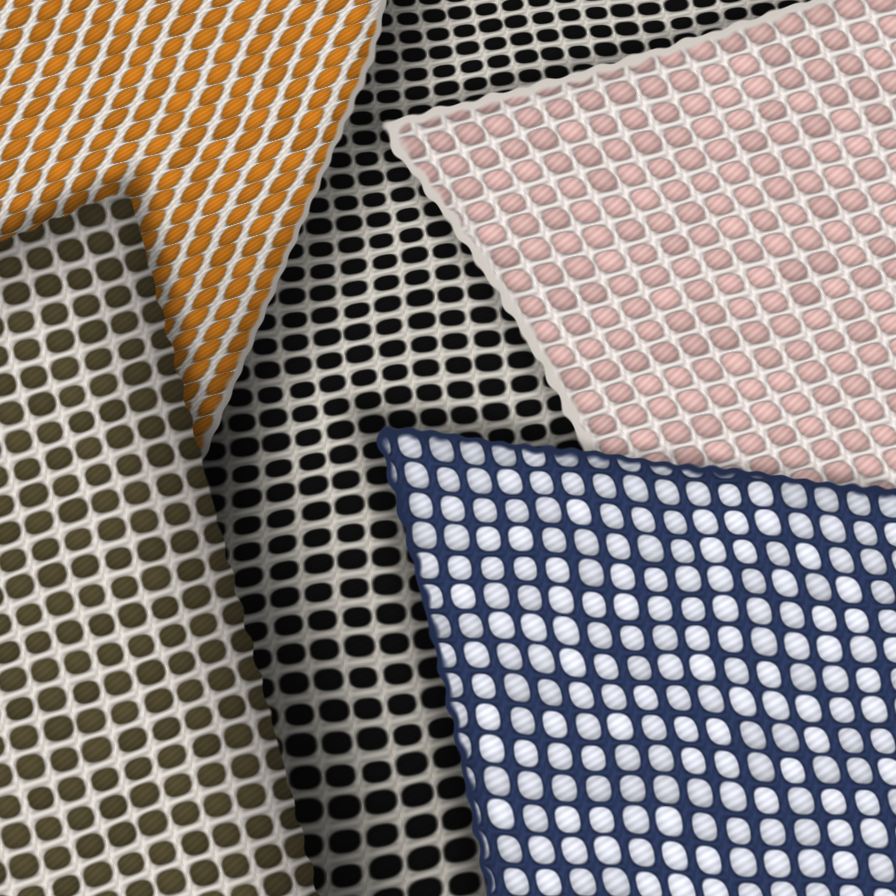
Reproduce this texture procedurally as a WebGL 1 fragment shader.

```glsl
precision highp float;
// Four woven cushions overlapping on a dark dotted rug.
// Each cloth is a sheared lattice of rounded yarn knots over twisted cords;
// cushion outlines are smooth intersections of two gently curved edges.
uniform vec2 u_resolution;

const vec3 CREAM = vec3(0.91, 0.88, 0.85);
const vec3 RUG_CORD = vec3(0.84, 0.82, 0.78);
const vec3 RUG_KNOT = vec3(0.06, 0.06, 0.06);
const vec3 MUSTARD = vec3(0.74, 0.45, 0.13);
const vec3 OLIVE = vec3(0.31, 0.28, 0.19);
const vec3 PINK = vec3(0.85, 0.70, 0.68);
const vec3 PINK_CORD = vec3(0.97, 0.93, 0.91);
const vec3 NAVY = vec3(0.19, 0.24, 0.38);
const vec3 PALE_KNOT = vec3(0.87, 0.88, 0.92);
const float KNOT_SQUARENESS = 2.6;
const float STRAND_CONTRAST = 0.055;
const float CORNER_ROUNDING = 0.022;
const float TAU = 6.28318;

float hash(vec2 p) {
  p = fract(p * vec2(0.1031, 0.1137));
  p += dot(p, p.yx + 33.33);
  return fract((p.x + p.y) * p.x * 17.0);
}

float smoothMin(float a, float b, float k) {
  float h = max(k - abs(a - b), 0.0) / k;
  return min(a, b) - h * h * k * 0.25;
}

// Knots at origin + i * across + j * down, growing toward the viewer.
vec3 cloth(vec2 p, vec2 origin, vec2 across, vec2 down, float perspective,
           vec2 radius, vec3 knotColor, vec3 cordColor) {
  vec2 q = p - origin;
  q /= 1.0 - perspective * q.y;
  q += 0.0022 * vec2(sin(q.y * 31.0 + q.x * 9.0), sin(q.x * 27.0 - q.y * 13.0));
  float area = across.x * down.y - across.y * down.x;
  vec2 cell = vec2(q.x * down.y - q.y * down.x, across.x * q.y - across.y * q.x) / area;
  vec2 id = floor(cell + 0.5);
  vec2 f = cell - id;
  float rnd = hash(id + 57.0);
  float rnd2 = hash(id.yx + 91.0);

  // Knot: a domed, squarish ellipse with slanted strands.
  vec2 e = (f + 0.06 * (vec2(rnd, rnd2) - 0.5)) / (radius * (0.94 + 0.12 * rnd2));
  vec2 powered = pow(abs(e) + 0.0001, vec2(KNOT_SQUARENESS));
  float r = pow(powered.x + powered.y, 1.0 / KNOT_SQUARENESS);
  float soft = 0.07 + 1.5 / (u_resolution.y * length(down));
  float knotMask = 1.0 - smoothstep(1.0 - soft, 1.0 + soft, r);
  float strands = sin((e.x * 0.8 + e.y * 1.5) * 7.0 + rnd * TAU);
  float knotLight = 1.04 - 0.2 * r * r - 0.09 * e.y + 0.12 * (rnd - 0.5);
  vec3 knot = knotColor * (knotLight + STRAND_CONTRAST * strands);

  // Cords run between columns; paired stitches cross between rows.
  float cord = smoothstep(0.3, 0.47, abs(f.x));
  float twist = sin(cell.y * TAU * 2.0 + f.x * 11.0);
  float stitch = cos(f.y * TAU * 4.0 + f.x * 2.0);
  float groundLight = 0.9 + mix(0.09 * stitch, 0.06 + 0.07 * twist, cord);
  groundLight *= mix(0.72, 1.0, smoothstep(0.95, 1.3, r));
  return mix(cordColor * groundLight, knot, knotMask);
}

// Darken whatever lies just outside an outline.
vec3 castShadow(vec3 color, float inside, float reach, float strength) {
  return color * (1.0 - strength * (1.0 - smoothstep(0.0, reach, -inside)));
}

vec3 layer(vec3 below, vec3 fabric, float inside, float rim) {
  float blur = 0.0008 + 0.7 / u_resolution.y;
  fabric *= mix(rim, 1.0, smoothstep(0.0, 0.035, inside));
  return mix(below, fabric, smoothstep(-blur, blur, inside));
}

void main() {
  vec2 p = gl_FragCoord.xy / u_resolution;
  float fuzz = 0.0013 * (sin(p.y * 190.0 + p.x * 60.0) + sin(p.x * 230.0 - p.y * 90.0));

  // Signed outlines, positive inside.
  float mustardIn = smoothMin((0.234 + 0.43 * (p.y - 0.505) - p.x) * 0.92,
                              0.431 - p.x, CORNER_ROUNDING) + fuzz;
  float oliveIn = smoothMin((0.730 + 0.42 * p.x - p.y) * 0.92,
                            (0.356 - 0.269 * p.y - p.x) * 0.965, CORNER_ROUNDING) + fuzz;
  float s = p.x - 0.449;
  float t = 0.83 - p.y;
  float pinkIn = smoothMin(0.870 + 0.23 * s + 0.13 * s * s - p.y,
                           (p.x - 0.441 - 0.8 * t + 0.5 * t * t) * 0.8, 0.035) + fuzz;
  t = 0.48 - p.y;
  float navyIn = smoothMin(0.521 - 0.125 * (p.x - 0.456) - p.y,
                           p.x - 0.430 - 0.29 * t + 0.11 * t * t, CORNER_ROUNDING) + fuzz;

  // Rug, receding toward the top.
  vec3 color = cloth(p, vec2(0.45, 1.0), vec2(0.030, 0.0035), vec2(0.003, -0.0195),
                     0.4, vec2(0.41, 0.34), RUG_KNOT, RUG_CORD);
  color *= mix(0.82, 1.0, smoothstep(0.05, 0.6, p.y));
  color = castShadow(color, mustardIn, 0.10, 0.5);
  color = castShadow(color, oliveIn, 0.13, 0.55);
  color = castShadow(color, pinkIn, 0.03, 0.3);
  color = castShadow(color, navyIn, 0.045, 0.45);

  // Mustard cushion with a cream seam.
  vec3 fabric = cloth(p, vec2(0.02, 0.98), vec2(0.036, 0.010), vec2(-0.0105, -0.0235),
                      0.0, vec2(0.35, 0.49), MUSTARD, CREAM);
  fabric = mix(CREAM * 0.85, fabric, smoothstep(0.005, 0.011, mustardIn));
  fabric *= mix(0.78, 1.03, smoothstep(0.5, 0.85, p.y));
  color = layer(color, castShadow(fabric, oliveIn, 0.035, 0.4), mustardIn, 0.82);

  // Pink cushion with a pale seam.
  fabric = cloth(p, vec2(0.475, 0.87), vec2(0.034, 0.0085), vec2(0.0150, -0.0265),
                 0.0, vec2(0.39, 0.39), PINK, PINK_CORD);
  fabric = mix(CREAM * 1.02, fabric, smoothstep(0.007, 0.014, pinkIn));
  color = layer(color, castShadow(fabric, navyIn, 0.02, 0.25), pinkIn, 0.88);

  // Olive cushion, darker where it turns away at the right.
  fabric = cloth(p, vec2(0.078, 0.72), vec2(0.035, 0.0100), vec2(0.0080, -0.0295),
                 0.08, vec2(0.40, 0.37), OLIVE, CREAM);
  fabric *= mix(0.74, 1.0, smoothstep(0.0, 0.13, oliveIn));
  color = layer(color, fabric, oliveIn, 0.8);

  // Navy cushion with pale knots.
  fabric = cloth(p, vec2(0.492, 0.499), vec2(0.0352, -0.0020), vec2(0.0055, -0.0320),
                 0.15, vec2(0.37, 0.43), PALE_KNOT, NAVY);
  fabric = mix(NAVY * 0.9, fabric, smoothstep(0.004, 0.011, navyIn));
  color = layer(color, fabric, navyIn, 0.85);

  gl_FragColor = vec4(color, 1.0);
}
```
